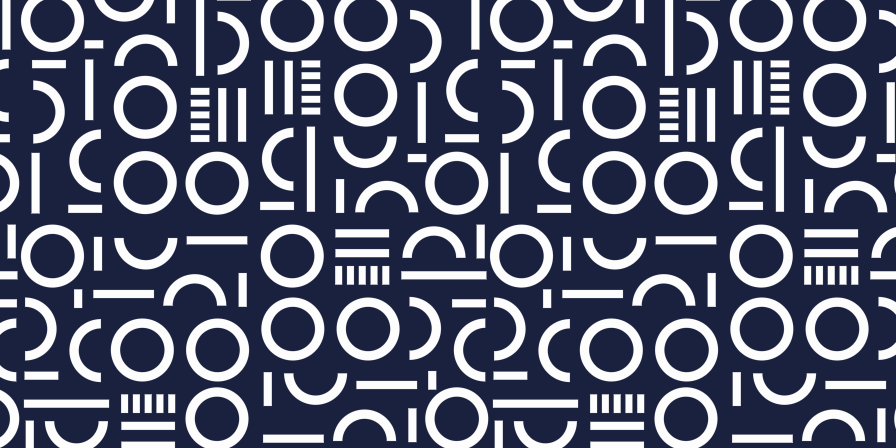
Write a WebGL 2 fragment shader that draws this pattern.

```glsl
#version 300 es
precision highp float;
// White rings, half rings and bars on navy, in a square repeating tile.
// Three composite motifs are built from distance functions, then placed in
// four orientations each; loose rings fill a staggered grid between them.

uniform vec2 u_resolution;
out vec4 fragColor;

const vec3 NAVY = vec3(0.102, 0.129, 0.243);
const vec3 WHITE = vec3(0.992);

// Lengths: the canvas is VIEW_HEIGHT units high.
const float VIEW_HEIGHT = 384.0;
const float TILE = 402.0;
const float RING_RADIUS = 23.0;
const float RING_HALF_WIDTH = 4.0;
const float BAR_HALF_WIDTH = 3.5;
const float TINY_BAR = 8.0;      // half lengths of the bars
const float SHORT_BAR = 14.5;
const float STRIPE_BAR = 23.0;
const float LONG_BAR = 26.0;
const float BASE_BAR = 36.5;
const float TOOTH_PITCH = 10.1;
const float TOOTH_HALF_WIDTH = 3.0;

// Anchors of the upright and transposed copy of each motif.
const vec2 PAIR_UPRIGHT = vec2(146.0, 233.0);
const vec2 PAIR_TRANSPOSED = vec2(57.5, 117.0);
const vec2 COMB_UPRIGHT = vec2(310.5, 220.5);
const vec2 COMB_TRANSPOSED = vec2(251.0, 75.0);
const vec2 CHAIN_UPRIGHT = vec2(251.0, 282.0);
const vec2 CHAIN_TRANSPOSED = vec2(313.5, 17.0);
// Sum of the anchors of two copies turned by half a turn.
const vec2 UPRIGHT_SUM = vec2(437.5, 582.0);
const vec2 TRANSPOSED_SUM = vec2(438.0, 173.5);

const vec2 RING_START = vec2(45.0, 17.5);
const vec2 RING_STEP = vec2(205.5, 202.0);
const vec2 RING_STAGGER = vec2(141.0, 139.5);

// Basic shapes; y points down.
float ring(vec2 p) {
    return abs(length(p) - RING_RADIUS) - RING_HALF_WIDTH;
}

float cup(vec2 p) {   // half ring that bulges towards +y
    return max(ring(p), -p.y);
}

float box(vec2 p, vec2 halfSize) {
    vec2 d = abs(p) - halfSize;
    return length(max(d, 0.0)) + min(max(d.x, d.y), 0.0);
}

float barH(vec2 p, float halfLength) {
    return box(p, vec2(halfLength, BAR_HALF_WIDTH));
}

float barV(vec2 p, float halfLength) {
    return barH(p.yx, halfLength);
}

// Cup and arch, each with a short post and a long bar.
float pairMotif(vec2 p) {
    float d = barV(p - vec2(-79.0, 23.0), TINY_BAR);
    d = min(d, barH(p - vec2(40.0, -27.0), LONG_BAR));
    d = min(d, barH(p - vec2(-40.0, 19.0), LONG_BAR));
    for (float turn = -1.0; turn < 2.0; turn += 2.0) {
        vec2 q = p * turn;
        d = min(d, cup(q + vec2(21.0, 29.0)));
        d = min(d, barV(q + vec2(62.0, 15.5), SHORT_BAR));
    }
    return d;
}

// Striped square with teeth, beside an arch on a base bar.
float combMotif(vec2 p) {
    float d = min(barH(p + vec2(0.0, 20.5), STRIPE_BAR), barH(p + vec2(0.0, 3.5), STRIPE_BAR));
    float tooth = clamp(round(p.x / TOOTH_PITCH), -2.0, 2.0);
    d = min(d, box(p - vec2(tooth * TOOTH_PITCH, 15.5), vec2(TOOTH_HALF_WIDTH, TINY_BAR)));
    d = min(d, cup(vec2(61.5, 0.5) - p));
    d = min(d, barV(p - vec2(101.5, -13.5), SHORT_BAR));
    return min(d, barH(p - vec2(70.0, 15.5), BASE_BAR));
}

// Two rings, then two half rings facing away from each other.
float chainMotif(vec2 p) {
    float d = min(ring(p), ring(p - vec2(64.5, 0.0)));
    d = min(d, cup((p - vec2(100.0, -0.5)).yx));
    d = min(d, cup((vec2(165.0, 18.0) - p).yx));
    return min(d, barH(p - vec2(151.0, -22.0), SHORT_BAR));
}

// Nearest periodic offset from an anchor.
vec2 wrapTile(vec2 p) {
    return mod(p + 0.5 * TILE, TILE) - 0.5 * TILE;
}

// Offset from a motif anchor, turned into the motif's own frame.
vec2 place(vec2 p, vec2 upright, vec2 transposed, bool swapAxes, bool halfTurn) {
    vec2 anchor = swapAxes ? transposed : upright;
    if (halfTurn) anchor = (swapAxes ? TRANSPOSED_SUM : UPRIGHT_SUM) - anchor;
    vec2 q = wrapTile(p - anchor);
    if (swapAxes) q = q.yx;
    return halfTurn ? -q : q;
}

void main() {
    float pixel = VIEW_HEIGHT / u_resolution.y;
    vec2 p = vec2(gl_FragCoord.x, u_resolution.y - gl_FragCoord.y) * pixel;
    float d = TILE;
    for (int i = 0; i < 4; i++) {
        bool swapAxes = (i & 1) == 1, halfTurn = i > 1;
        d = min(d, pairMotif(place(p, PAIR_UPRIGHT, PAIR_TRANSPOSED, swapAxes, halfTurn)));
        d = min(d, combMotif(place(p, COMB_UPRIGHT, COMB_TRANSPOSED, swapAxes, halfTurn)));
        d = min(d, chainMotif(place(p, CHAIN_UPRIGHT, CHAIN_TRANSPOSED, swapAxes, halfTurn)));
        // Loose rings: a two by two grid and its staggered copy
        vec2 center = RING_START + RING_STEP * vec2(i & 1, i >> 1);
        d = min(d, ring(wrapTile(p - center)));
        d = min(d, ring(wrapTile(p - center - RING_STAGGER)));
    }
    float ink = smoothstep(0.7 * pixel, -0.7 * pixel, d);
    fragColor = vec4(mix(NAVY, WHITE, ink), 1.0);
}
```
